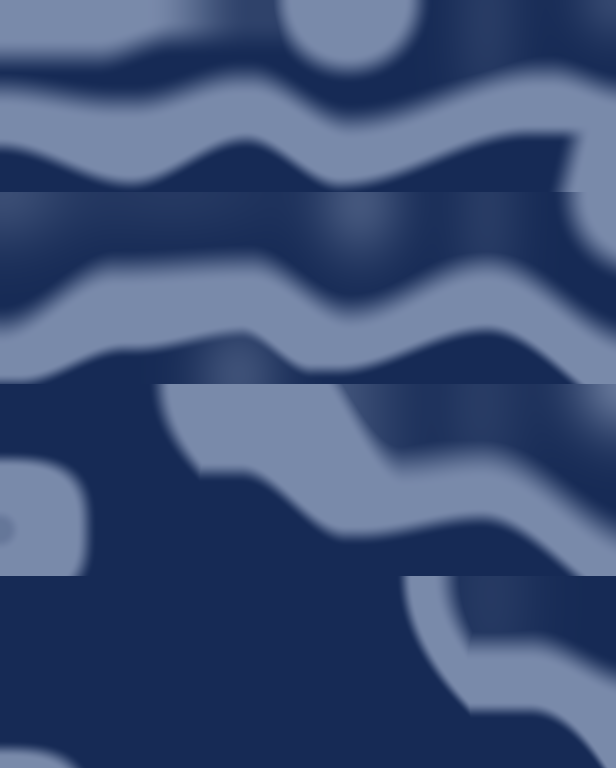
This background is drawn by a Shadertoy shader. Its source:

```glsl
// Four stacked strips of soft, pale blue waves drifting over deep navy.

// Smooth climb from 0 to 1 between a and b
float rise(float a, float b, float x) { return smoothstep(a, b, x); }

// Round glow that fades from its centre
float glow(vec2 p, vec2 centre, vec2 size) {
    vec2 q = (p - centre) / size;
    return exp(-dot(q, q));
}

// Rounded box-like blob attached to the left side
float sideBlob(vec2 p, float centreY) {
    vec2 q = abs(p - vec2(0.0, centreY)) / vec2(0.45, 0.37);
    float d = pow(dot(q * q, q), 1.0 / 3.0);
    return 1.0 - rise(0.88, 1.12, d);
}

// Combines the band, its upper haze and the shade beneath it
float layer(float band, float haze, float shade) {
    return max(band, clamp(haze, 0.0, 1.0)) * (1.0 - shade);
}

// Soft step centred on an edge height
float below(float y, float edge, float softness) {
    return rise(edge - softness, edge + softness, y);
}

float firstStrip(vec2 p) {
    float x = p.x, y = p.y;
    float top = 0.46 + 0.07 * rise(0.0, 0.6, x) - 0.13 * rise(0.7, 1.25, x)
              + 0.23 * rise(1.3, 1.82, x) - 0.26 * rise(1.82, 2.8, x)
              + 0.10 * rise(2.86, 3.25, x);
    float bottom = 0.765 + 0.19 * rise(0.0, 0.68, x) - 0.225 * rise(0.68, 1.28, x)
                 + 0.235 * rise(1.28, 1.77, x) - 0.27 * rise(1.77, 2.75, x);
    float shade = below(y, bottom, 0.05) * (1.0 - rise(2.9, 3.06, x + 0.25 * (y - 0.75)));
    // Cloud at the upper left, disc and corner haze
    float cloud = (1.0 - rise(0.2, 0.4, y + 0.1 * rise(0.5, 0.9, x)))
                * (1.0 - 0.75 * rise(0.75, 1.3, x) - 0.25 * rise(1.9, 2.2, x));
    float disc = 1.0 - rise(0.29, 0.44, length(p - vec2(1.81, 0.0)));
    float haze = max(cloud, disc) + 0.3 * glow(p, vec2(3.2, 0.0), vec2(0.22))
               + 0.18 * glow(p, vec2(2.53, 0.1), vec2(0.2, 0.6));
    return layer(below(y, top, 0.1), haze, shade);
}

float secondStrip(vec2 p) {
    float x = p.x, y = p.y;
    float top = 0.69 - 0.3 * rise(0.0, 0.6, x) - 0.03 * rise(0.6, 1.28, x)
              + 0.255 * rise(1.3, 1.82, x) - 0.25 * rise(1.82, 2.53, x)
              + 0.4 * rise(2.53, 3.3, x);
    float bottom = 0.99 - 0.17 * rise(0.1, 0.65, x) - 0.09 * rise(0.7, 1.28, x)
                 + 0.2 * rise(1.25, 1.62, x) - 0.21 * rise(1.75, 2.53, x)
                 + 0.5 * rise(2.53, 3.4, x);
    float shade = below(y, bottom, 0.045)
                * (1.0 - 0.4 * glow(p, vec2(1.24, 0.95), vec2(0.24, 0.3)));
    float corner = 1.0 - rise(0.29, 0.48, length(p - vec2(3.35, 0.02)));
    float haze = corner + 0.45 * glow(p, vec2(1.87, 0.06), vec2(0.24, 0.3))
               + 0.35 * glow(p, vec2(0.0), vec2(0.35, 0.3))
               + 0.15 * glow(p, vec2(0.9, 0.0), vec2(0.6, 0.25))
               + 0.18 * glow(p, vec2(2.53, 0.1), vec2(0.2, 0.6));
    return layer(below(y, top, 0.11), haze, shade);
}

float thirdStrip(vec2 p) {
    float x = p.x, y = p.y;
    float top = -0.3 + 0.7 * rise(1.5, 2.1, x) - 0.04 * rise(2.1, 2.5, x)
              + 0.45 * rise(2.5, 3.35, x);
    float bottom = 0.46 + 0.33 * rise(1.25, 1.8, x) - 0.09 * rise(1.87, 2.5, x)
                 + 0.52 * rise(2.5, 3.4, x);
    float leftEnd = 1.0 - rise(0.77, 0.89, x - y * y);
    float shade = max(below(y, bottom, 0.055), leftEnd);
    float haze = 0.5 * (1.0 - rise(1.6, 2.35, x))
               + 0.8 * glow(p, vec2(3.25, 0.0), vec2(0.28))
               + 0.18 * glow(p, vec2(2.5, 0.1), vec2(0.25, 0.6));
    float wave = layer(below(y, top, 0.14), haze, shade);
    // Blob with a faint dimple
    float dimple = 0.2 * (1.0 - rise(0.04, 0.11, length(p - vec2(0.0, 0.76))));
    return max(wave, sideBlob(p, 0.76) - dimple);
}

float fourthStrip(vec2 p) {
    float x = p.x, y = p.y;
    float top = 0.345 + 0.2 * rise(2.75, 3.3, x);
    float bend = max(x - 2.75, 0.0);
    float bottom = 0.7 + 2.0 * bend * bend;
    float leftEnd = 1.0 - rise(2.06, 2.14, x - 0.7 * y * y);
    float stem = 1.0 - rise(2.25, 2.42, x - 0.9 * y * y);
    float shade = max(below(y, bottom, 0.045), leftEnd);
    float haze = 0.16 * glow(p, vec2(2.55, 0.1), vec2(0.25, 0.6));
    float wave = layer(max(below(y, top, 0.1), stem), haze, shade);
    return max(wave, sideBlob(p, 1.27));
}

void mainImage(out vec4 fragColor, in vec2 fragCoord) {
    vec2 uv = fragCoord / iResolution.xy;
    // Strip units: one strip is 1 high and 3.2 wide, y runs downward
    float depth = (1.0 - uv.y) * 4.0;
    vec2 p = vec2(uv.x * 3.2, fract(depth));

    float light = depth < 1.0 ? firstStrip(p)
                : depth < 2.0 ? secondStrip(p)
                : depth < 3.0 ? thirdStrip(p) : fourthStrip(p);

    vec3 navy = vec3(0.086, 0.165, 0.333);
    vec3 paleBlue = vec3(0.475, 0.54, 0.668);
    fragColor = vec4(mix(navy, paleBlue, light), 1.0);
}
```
